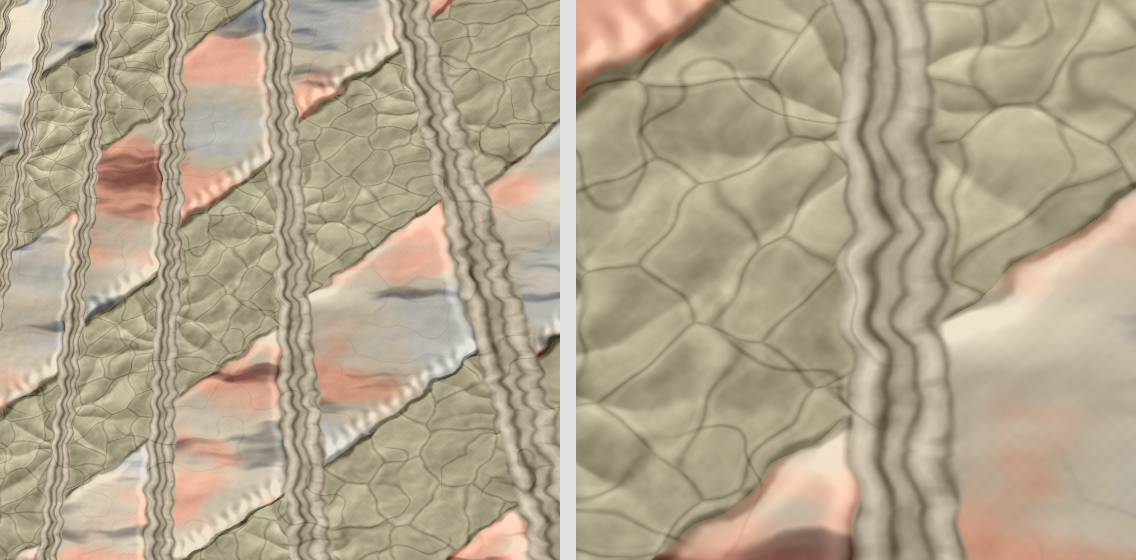
Left, the full canvas; right, a detail of the centre.
Write a Shadertoy shader that draws this texture.

```glsl
// Weathered fabric and timber: beams fanning out from the top, with slanted
// bands of creased khaki cloth alternating with smeared, glowing openings.
// One tone value is built from layered noise, then mapped to a tan ramp.

const vec3 DARK = vec3(0.39, 0.35, 0.28);
const vec3 LIGHT = vec3(0.89, 0.84, 0.75);
const vec3 ROSE = vec3(0.07, -0.05, -0.06);
const vec3 SKY = vec3(-0.04, 0.0, 0.06);
const vec3 OLIVE = vec3(-0.015, 0.0, -0.03);
const float CLOTH_TONE = 0.58;
const float OPENING_TONE = 0.71;
const float SLOPE = 0.7;       // rise of the band edges
const float PERIOD = 0.62;     // height of one cloth + opening pair
const float FIRST_BAND = -0.425;
const float BAND_STEP = 0.175; // band shift from panel to panel
const float FAN_HEIGHT = 0.167;
const float BEAM = 0.1;        // beam half width per panel width
const float WOBBLE = 0.0022;
const float RELIEF = 0.5;

// Beam positions along the top and bottom of the canvas
const float TOP[8] = float[8](-0.06, 0.02, 0.09, 0.195, 0.315, 0.49, 0.715, 1.12);
const float BOTTOM[8] = float[8](-0.38, -0.22, -0.09, 0.085, 0.28, 0.545, 1.0, 1.7);

float hash(vec2 p) {
    vec3 q = fract(p.xyx * 0.1031);
    q += dot(q, q.yzx + 33.33);
    return fract((q.x + q.y) * q.z);
}

float noise(vec2 p) {
    vec2 i = floor(p), f = fract(p);
    f = f * f * (3.0 - 2.0 * f);
    return mix(mix(hash(i), hash(i + vec2(1, 0)), f.x),
               mix(hash(i + vec2(0, 1)), hash(i + 1.0), f.x), f.y);
}

float layers(vec2 p) {
    float sum = 0.0, gain = 0.53;
    for (int i = 0; i < 4; i++) {
        sum += gain * noise(p);
        p = mat2(1.6, 1.2, -1.2, 1.6) * p + 7.3;
        gain *= 0.5;
    }
    return sum;
}

// Cellular noise: x is the gap to the nearest border, y a random cell shade
vec2 cellular(vec2 p) {
    vec2 base = floor(p);
    float first = 9.0, second = 9.0, shade = 0.0;
    for (int j = -1; j <= 1; j++)
    for (int i = -1; i <= 1; i++) {
        vec2 cell = base + vec2(i, j);
        float d = length(cell + vec2(hash(cell), hash(cell + 41.7)) - p);
        if (d < first) { second = first; first = d; shade = hash(cell + 9.1); }
        else second = min(second, d);
    }
    return vec2(second - first, shade);
}

float line(float x, float center, float width) {
    float d = (x - center) / width;
    return exp(-d * d);
}

// Folds radiating from a pinned point
float fan(vec2 q) {
    float saw = fract(atan(q.y, abs(q.x) + 0.001) * 1.7 + 0.3 + 0.12 * sin(length(q) * 40.0));
    float fold = smoothstep(0.0, 0.8, saw) * smoothstep(1.0, 0.88, saw);
    return (fold - 0.45) * smoothstep(0.2, 0.03, length(q));
}

void mainImage(out vec4 fragColor, in vec2 fragCoord) {
    vec2 uv = fragCoord / iResolution.xy;
    vec2 p = uv + WOBBLE * vec2(sin(uv.y * 71.0 + 3.0 * sin(uv.x * 23.0)) + sin(uv.y * 163.0),
                                sin(uv.x * 83.0 + 3.0 * sin(uv.y * 31.0)));
    p += 0.012 * (vec2(layers(uv * 17.0), layers(uv * 17.0 + 50.0)) - 0.5);

    // Panel between two beams, and signed offset from the nearer beam
    float left = -1.0, right = 2.0;
    int panel = 0;
    for (int i = 0; i < 8; i++) {
        float x = mix(BOTTOM[i], TOP[i], p.y);
        if (x < p.x) { left = x; panel = i; }
        else right = min(right, x);
    }
    float k = float(panel), width = right - left;
    float s = (p.x - left < right - p.x ? p.x - left : p.x - right) / (BEAM * width);

    // Slanted bands
    float climb = p.y - SLOPE * (p.x - left) - FIRST_BAND - BAND_STEP * k;
    float row = floor(climb / PERIOD), f = fract(climb / PERIOD);
    float upper = (f - 0.5) * PERIOD * 0.82;
    float lower = (f < 0.5 ? f : f - 1.0) * PERIOD * 0.82;
    float opening = smoothstep(-0.003, 0.003, upper) * smoothstep(-0.003, 0.003, -lower);

    // Cloth: faceted folds, creases and fans
    float grain = 0.55 / (0.07 + 0.45 * width);
    vec2 facet = cellular(mat2(0.8, -0.6, 0.6, 0.8) * p * vec2(4.5, 6.5) * grain + k * 5.0);
    float cloth = CLOTH_TONE + 0.14 * (facet.y - 0.5) - 0.2 * smoothstep(0.07, 0.0, facet.x)
                + 0.07 * line(facet.x, 0.13, 0.05);
    float y = f * PERIOD - FAN_HEIGHT;
    cloth += 0.36 * fan(vec2(p.x - left, y + SLOPE * (p.x - left)));
    cloth += 0.36 * fan(vec2(right - p.x, y + SLOPE * (p.x - right)));

    // Openings: horizontal smears, dark streaks and cream glow
    vec2 smear = vec2(uv.x * 4.0, p.y * 21.0) + k * 7.0;
    float glow = noise(uv * vec2(4.0, 6.0) + 3.0 * k);
    float streak = smoothstep(0.58, 0.75, layers(smear + 20.0));
    float light = OPENING_TONE + 0.5 * (layers(smear) - 0.5) - 0.55 * streak
                + 0.3 * smoothstep(0.55, 0.9, glow) + 0.16 * smoothstep(0.35, 0.0, uv.y);
    float frame = line(s, -1.6, 0.3);
    light += 0.24 * frame - 0.3 * line(s, -1.15, 0.12);
    float tone = mix(cloth, light, opening);

    // Ragged dark seams, with twisted cord on some of them
    float ragged = 0.018 * (layers(p * 24.0) - 0.5);
    float swell = noise(vec2(p.x * 15.0, k * 3.0 + row));
    float thick = 0.004 + 0.014 * swell * swell;
    tone -= 0.58 * smoothstep(thick, thick * 0.25, abs(upper + ragged));
    tone += 0.26 * line(upper + ragged, 0.016, 0.008);
    tone -= 0.42 * smoothstep(0.006, 0.001, abs(lower + ragged));
    tone += 0.16 * line(lower + ragged, -0.013, 0.007);
    float cord = step(0.5, hash(vec2(k, row + 4.0))) * line(upper, 0.02, 0.014);
    tone += 0.2 * cord * sin(p.x * 260.0 + p.y * 90.0);

    // Beams: lengthwise ribs, wavy grooves and small rungs
    float groove = s + 0.1 * sin(p.y * 67.0) + 0.12 * abs(sin(p.y * 95.0));
    float beam = smoothstep(1.2, 1.0, abs(s));
    float wood = 0.6 + 0.35 * (layers(vec2(s * 3.0, p.y * 9.0)) - 0.5)
               + 0.22 * line(groove, -0.65, 0.22) - 0.5 * line(groove, -0.12, 0.16)
               - 0.32 * line(groove, 0.42, 0.08) + 0.18 * line(groove, 0.7, 0.16)
               - 0.32 * line(groove, 1.05, 0.09) - 0.25 * line(groove, -1.05, 0.1);
    wood -= 0.12 * smoothstep(0.75, 1.0, sin(p.y * 190.0)) * line(s, 0.72, 0.25);
    tone = mix(tone, wood, beam);

    // Fine wrinkles, thin cracks and weave over everything
    vec2 fine = p * mix(46.0, 32.0, uv.x);
    float calm = 1.0 - 0.65 * opening * (1.0 - beam);
    tone += RELIEF * calm * (layers(fine) - layers(fine + vec2(-0.25, 0.3)));
    float crack = smoothstep(0.035, 0.0, abs(noise(p * vec2(17.0, 21.0) + 8.0) - 0.5));
    tone -= 0.22 * calm * crack * smoothstep(0.35, 0.65, noise(uv * 11.0));
    tone += 0.012 * sin(uv.x * 620.0) * sin(uv.y * 620.0);

    // Tan ramp with faint tints
    float tint = layers(uv * vec2(5.0, 9.0) + 31.0) - 0.5;
    vec3 color = mix(DARK, LIGHT, clamp(tone, -0.3, 1.1));
    color += opening * (1.0 - beam) * (ROSE * smoothstep(0.04, 0.2, tint) * 1.4
           + SKY * smoothstep(0.0, -0.18, tint) + SKY * streak * 0.6);
    color += OLIVE * (1.0 - opening) * (1.0 - beam);
    fragColor = vec4(color, 1.0);
}
```
